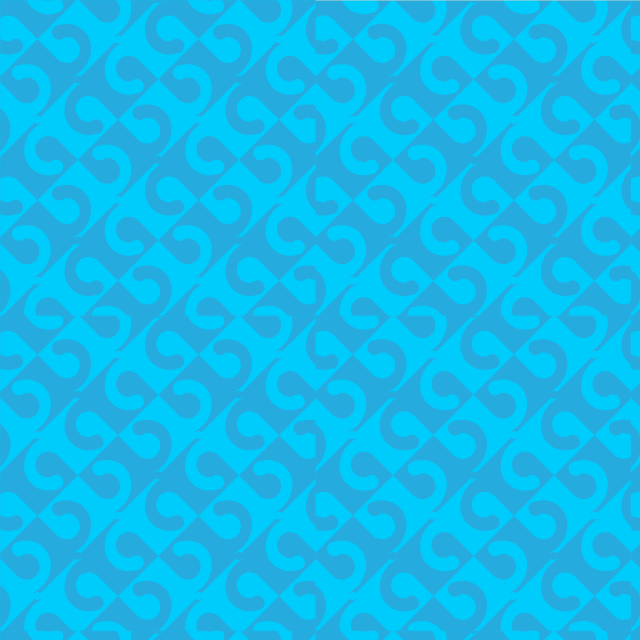
Reproduce this pattern procedurally as a three.js fragment shader.

```glsl
// Two-tone blue counterchanged diagonal squares with interlocking curled hooks, in cut tiles.
varying vec2 vUv;

const vec3 DEEP_BLUE = vec3(0.15, 0.67, 0.87);
const vec3 BRIGHT_CYAN = vec3(0.0, 0.80, 0.99);
const vec3 PALE_EDGE = vec3(0.75, 0.85, 0.80);
const float TILE = 0.4928;                 // the tile cuts its motif mid-repeat
const float HALF_DIAGONAL = 0.0629;        // of one square
const vec2 FIRST_NODE = vec2(0.0586, 0.0612);
const float SEAM_WIDTH = 0.0013;
const int SAMPLES = 4;

float circle(vec2 p, vec2 center, float radius) {
  return length(p - center) - radius;
}

// Negative inside the curl that enters a square from its top corner.
// The square's corners lie at distance 1 on the axes; y points down.
float hook(vec2 p) {
  float lowerArc = circle(p, vec2(0.27, -0.22), 0.60);
  float upperArc = circle(p, vec2(0.45, -0.22), 0.78);
  float outer = p.y < -0.22 ? upperArc : lowerArc;
  float blob = circle(p, vec2(0.27, -0.27), 0.32);
  float curl = max(max(outer, -blob), p.x - 0.46);
  float knob = circle(p, vec2(0.46, 0.17), 0.18);
  float cornerGap = circle(p, vec2(0.0, -1.0), 0.10);
  return min(min(curl, knob), cornerGap);
}

// 1 where the motif is bright, 0 where it is deep.
float motif(vec2 tilePos) {
  vec2 n = (tilePos - FIRST_NODE) / HALF_DIAGONAL;
  vec2 diagonal = 0.5 * vec2(n.x - n.y, n.x + n.y);
  vec2 cell = floor(diagonal);
  vec2 f = fract(diagonal) - 0.5;
  vec2 p = vec2(f.x + f.y, f.y - f.x);

  // Alternate rows turn by half a revolution.
  p *= mod(cell.y, 2.0) < 0.5 ? -1.0 : 1.0;
  float squareTone = 1.0 - mod(cell.x + cell.y, 2.0);
  float hookMask = 1.0 - step(0.0, hook(p));
  return abs(squareTone - hookMask);
}

// Faint hairlines along the starts of the tiles.
float seam(vec2 tilePos) {
  return 1.0 - step(SEAM_WIDTH, min(tilePos.x, tilePos.y));
}

vec3 shade(vec2 pos) {
  vec2 tilePos = mod(pos, TILE);
  vec3 color = mix(DEEP_BLUE, BRIGHT_CYAN, motif(tilePos));
  color = mix(color, mix(DEEP_BLUE, BRIGHT_CYAN, 0.5), 0.4 * seam(tilePos));

  // Pale sliver along the top of the right-hand tiles.
  float sliver = step(TILE, pos.x) * (1.0 - step(SEAM_WIDTH, pos.y));
  return mix(color, PALE_EDGE, 0.7 * sliver);
}

void main() {
  vec2 pos = vec2(vUv.x, 1.0 - vUv.y);
  vec2 footprint = fwidth(vUv);
  vec3 total = vec3(0.0);

  // Average a grid of samples to smooth every edge.
  for (int i = 0; i < SAMPLES; i++) {
    for (int j = 0; j < SAMPLES; j++) {
      vec2 offset = (vec2(float(i), float(j)) + 0.5) / float(SAMPLES) - 0.5;
      total += shade(pos + offset * footprint);
    }
  }
  gl_FragColor = vec4(total / float(SAMPLES * SAMPLES), 1.0);
}
```
